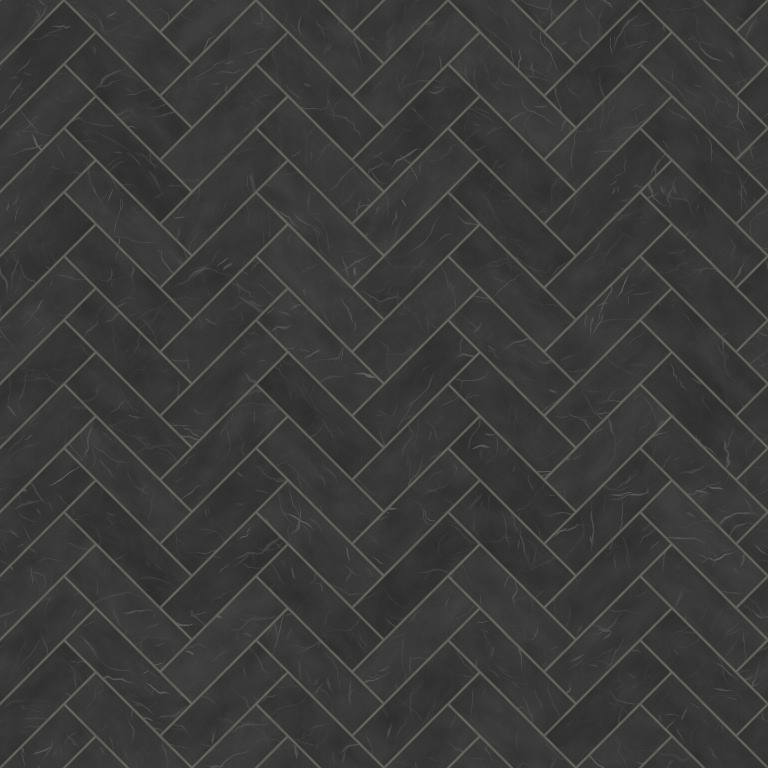
Give the GLSL for this texture, as a Shadertoy shader.

```glsl
// Dark marble planks, three times as long as wide, laid in a 45 degree herringbone.
// The plank is found from the integer cell on the rotated grid; its wrapped centre
// seeds a shade, cloudy mottling and scattered, slightly crooked pale veins.

#define REPEATS 12.0        // vertical repeats; REPEATS / LENGTH zigzags across
#define LENGTH 3.0          // plank length in plank widths
#define GROUT_WIDTH 0.050
#define VEIN_COUNT 18
#define VEIN_WIDTH 0.030
#define VEIN_STRENGTH 0.85
#define SHADE_VARIATION 0.030
#define MOTTLE 0.035
#define STONE_COLOR vec3(0.216, 0.216, 0.217)
#define VEIN_COLOR vec3(0.430, 0.430, 0.425)
#define GROUT_COLOR vec3(0.400, 0.390, 0.365)

vec4 hash4(vec2 p) {
    float s = dot(p, vec2(127.1, 311.7));
    return fract(sin(s + vec4(0.0, 1.3, 2.7, 4.1)) * 43758.5453);
}

float noise(vec2 p) {
    vec2 i = floor(p), f = fract(p);
    f = f * f * (3.0 - 2.0 * f);
    return mix(mix(hash4(i).x, hash4(i + vec2(1, 0)).x, f.x),
               mix(hash4(i + vec2(0, 1)).x, hash4(i + vec2(1, 1)).x, f.x), f.y);
}

float fbm(vec2 p) {
    float sum = 0.0, gain = 0.5;
    for (int i = 0; i < 4; i++) {
        sum += gain * noise(p);
        p = p * 2.03 + 17.3;
        gain *= 0.5;
    }
    return sum / 0.9375;
}

// Box filtered coverage of a line, also right when thinner than a pixel
float lineCoverage(float d, float halfWidth, float pixel) {
    float span = min(halfWidth, d + 0.5 * pixel) - max(-halfWidth, d - 0.5 * pixel);
    return clamp(span / pixel, 0.0, 1.0);
}

// Local position in the plank (x along it, y across) and its wrapping id
vec2 herringbone(vec2 p, out vec2 id) {
    vec2 g = vec2(p.x + p.y, p.y - p.x);
    vec2 cell = floor(g);
    float k = floor(mod(cell.x - cell.y + 0.5, 2.0 * LENGTH));
    bool rising = k < LENGTH;
    vec2 start = cell - (rising ? vec2(k, 0) : vec2(0, 2.0 * LENGTH - 1.0 - k));
    vec2 size = rising ? vec2(LENGTH, 1) : vec2(1, LENGTH);
    vec2 mid = start + 0.5 * size;
    id = floor(mod(vec2(mid.x - mid.y, mid.x + mid.y) + 0.5, 2.0 * REPEATS));
    vec2 q = g - start;
    return rising ? q : q.yx;
}

// Short bent strokes around one main direction per plank
float veins(vec2 q, vec2 id, vec4 plank, float pixel) {
    vec2 seed = plank.xy * 40.0;
    q += 0.20 * (vec2(noise(q * 2.5 + seed), noise(q * 2.5 + seed + 9.7)) - 0.5);
    q += 0.05 * (vec2(noise(q * 9.0 + seed), noise(q * 9.0 + seed + 5.3)) - 0.5);
    float result = 0.0;
    for (int i = 0; i < VEIN_COUNT; i++) {
        vec2 key = id + float(i + 1) * vec2(0.37, 0.73);
        vec4 place = hash4(key), shape = hash4(key + 51.7);
        float angle = plank.z * 3.1416 + (place.z - 0.5) * 2.0;
        vec2 d = q - place.xy * vec2(LENGTH, 1.0);
        d = mat2(cos(angle), -sin(angle), sin(angle), cos(angle)) * d;
        d.y += (shape.x - 0.5) * 1.2 * d.x * d.x;
        float reach = mix(0.12, 0.70, shape.y * shape.y);
        float taper = 1.0 - smoothstep(0.3 * reach, reach, abs(d.x));
        float halfWidth = 0.5 * VEIN_WIDTH * mix(0.5, 1.4, shape.z * shape.z) * taper;
        float glow = mix(0.25, 1.0, shape.w * shape.w);
        result = max(result, glow * lineCoverage(abs(d.y), halfWidth, pixel));
    }
    // Veins fade in and out over patches of the stone
    float patches = smoothstep(0.2, 0.7, noise(q * 1.7 + seed + 23.0));
    return result * mix(0.4, 1.0, patches) * mix(0.6, 1.0, plank.w);
}

void mainImage(out vec4 fragColor, in vec2 fragCoord) {
    vec2 p = fragCoord / iResolution.xy * REPEATS;
    float pixel = 1.414 * REPEATS / iResolution.y;
    vec2 id;
    vec2 q = herringbone(p, id);
    vec4 plank = hash4(id + 3.1);

    // Stone: shade per plank, clouds and fine grain
    vec2 seed = plank.yx * 60.0;
    float shade = (plank.x - 0.5) * SHADE_VARIATION;
    shade += (fbm(q * vec2(1.6, 2.6) + seed) - 0.5) * 2.0 * MOTTLE;
    shade += (noise(q * 24.0 + seed) - 0.5) * 0.012;
    vec3 color = STONE_COLOR + shade;
    color = mix(color, VEIN_COLOR, VEIN_STRENGTH * veins(q, id, plank, pixel));

    // Grout along the plank borders
    vec2 border = min(q, vec2(LENGTH, 1.0) - q);
    float grout = lineCoverage(min(border.x, border.y), 0.5 * GROUT_WIDTH, pixel);
    float wear = 0.92 + 0.12 * noise(q * 6.0 + seed);
    color = mix(color, GROUT_COLOR * wear, grout);

    fragColor = vec4(color, 1.0);
}
```
